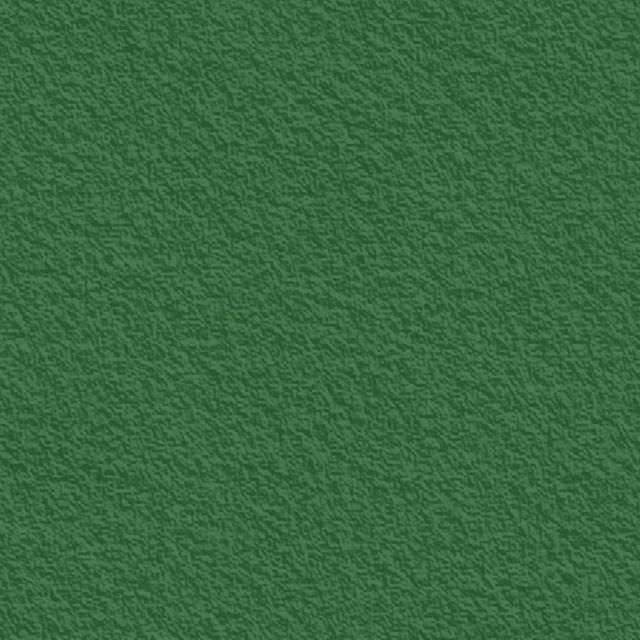
Give the GLSL for this texture, as a Shadertoy shader.

```glsl
// Green plaster-like surface: fine embossed grain lit at a slant.

float hash(vec2 cell) {
    vec3 q = fract(vec3(cell.xyx) * 0.1031);
    q += dot(q, q.yzx + 33.33);
    return fract((q.x + q.y) * q.z);
}

float valueNoise(vec2 p) {
    vec2 cell = floor(p), f = fract(p);
    f = f * f * (3.0 - 2.0 * f);
    return mix(mix(hash(cell), hash(cell + vec2(1, 0)), f.x),
               mix(hash(cell + vec2(0, 1)), hash(cell + vec2(1, 1)), f.x), f.y);
}

// Bumps of the surface, from small dents to fine grain
float surfaceHeight(vec2 uv) {
    float height = 0.0, frequency = 56.0;
    for (int octave = 0; octave < 3; octave++) {
        height += 0.54 * valueNoise(uv * frequency + 37.0 * float(octave) + 11.3);
        frequency *= 2.0;
    }
    return height;
}

void mainImage(out vec4 fragColor, in vec2 fragCoord) {
    vec2 uv = fragCoord / iResolution.y;

    // Slope along the light, which comes from the lower left
    vec2 lightStep = 0.0016 * normalize(vec2(0.5, 0.87));
    float slope = surfaceHeight(uv + lightStep) - surfaceHeight(uv - lightStep);

    // Undirected grain breaks up the streaks
    float grain = valueNoise(uv * 190.0 + 71.7) - 0.5;

    // Soft limit gives flat lit tops and dark pits
    float shade = 0.073 * tanh(5.2 * slope + 1.3 * grain);
    float mottle = 0.008 * (valueNoise(uv * 7.0 + 3.0) - 0.5);

    vec3 midGreen = vec3(0.223, 0.413, 0.243);
    fragColor = vec4(midGreen + shade + mottle, 1.0);
}
```
